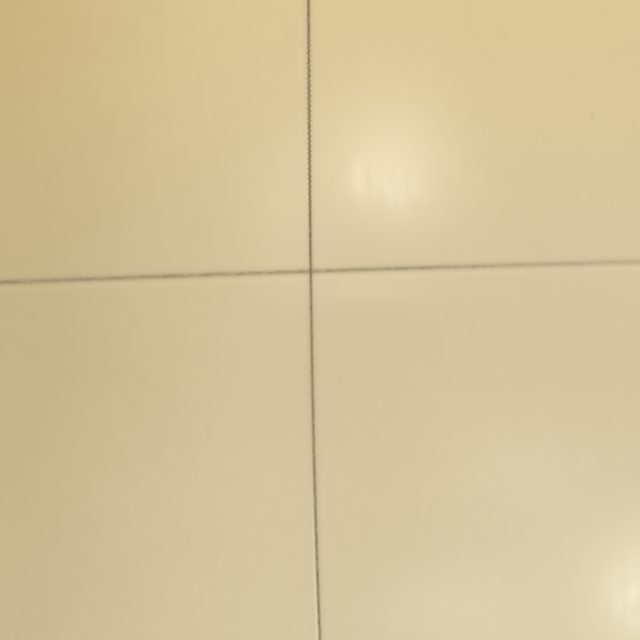
This texture is drawn by a Shadertoy shader. Its source:

```glsl
vec2 hashGradient(vec2 cell) {
    vec2 h = vec2(dot(cell, vec2(127.1, 311.7)), dot(cell, vec2(269.5, 183.3)));
    return 2.0 * fract(sin(h) * 43758.5) - 1.0;
}

float gradientNoise(vec2 p) {
    vec2 i = floor(p), f = fract(p);
    vec2 w = f * f * f * (f * (f * 6.0 - 15.0) + 10.0);
    float a = dot(hashGradient(i), f);
    float b = dot(hashGradient(i + vec2(1, 0)), f - vec2(1, 0));
    float c = dot(hashGradient(i + vec2(0, 1)), f - vec2(0, 1));
    float d = dot(hashGradient(i + vec2(1, 1)), f - vec2(1, 1));
    return mix(mix(a, b, w.x), mix(c, d, w.x), w.y);
}

// Soft elliptical light
float glow(vec2 p, vec2 center, vec2 radius) {
    vec2 q = (p - center) / radius;
    return exp(-dot(q, q));
}

// Bell-shaped line profile, never thinner than a pixel
float softLine(float dist, float width, float pixel) {
    float w = max(width, 0.7 * pixel);
    return exp(-dist * dist / (w * w));
}

vec3 threeStops(vec3 a, vec3 b, vec3 c, float t) {
    vec3 first = mix(a, b, smoothstep(0.0, 0.5, t));
    return mix(first, c, smoothstep(0.5, 1.0, t));
}

// Warm ceramic colour, darker to the left and yellower at the top
vec3 ceramic(vec2 p) {
    float x = pow(clamp(p.x, 0.0, 1.0), 0.85);
    vec3 low = threeStops(vec3(0.785, 0.725, 0.57), vec3(0.835, 0.78, 0.635), vec3(0.86, 0.81, 0.67), x);
    vec3 middle = threeStops(vec3(0.77, 0.70, 0.535), vec3(0.825, 0.765, 0.61), vec3(0.835, 0.775, 0.63), x);
    vec3 high = threeStops(vec3(0.795, 0.705, 0.505), vec3(0.86, 0.785, 0.60), vec3(0.865, 0.79, 0.605), x);
    return threeStops(low, middle, high, p.y);
}

// Broad reflections with rippled cores
vec3 reflections(vec2 p) {
    float ripple = 0.5 + 0.8 * gradientNoise(p * vec2(60.0, 26.0));
    float lamp = 0.035 * glow(p, vec2(0.61, 0.75), vec2(0.15, 0.15));
    lamp += 0.065 * glow(p, vec2(0.61, 0.735), vec2(0.085, 0.085));
    lamp += 0.06 * ripple * glow(p, vec2(0.566, 0.715), vec2(0.025, 0.035));
    lamp += 0.05 * ripple * glow(p, vec2(0.628, 0.70), vec2(0.035, 0.035));
    float corner = 0.07 * glow(p, vec2(1.01, 0.08), vec2(0.09, 0.10));
    corner += 0.07 * ripple * glow(p, vec2(0.99, 0.065), vec2(0.035, 0.05));
    float faint = 0.02 * glow(p, vec2(0.45, 0.68), vec2(0.07, 0.13));
    faint += 0.02 * glow(p, vec2(0.69, 0.05), vec2(0.12, 0.07));
    faint += 0.015 * glow(p, vec2(0.80, 0.28), vec2(0.12, 0.08));
    faint += 0.025 * glow(p, vec2(0.58, 0.55), vec2(0.11, 0.025));
    return (lamp + corner + faint) * vec3(0.85, 0.95, 1.15);
}

// Upright joint: beaded near the top, lit on its left side
vec3 uprightJoint(vec3 color, vec2 p, float pixel) {
    float t = 1.0 - p.y;
    float beadZone = smoothstep(0.03, 0.08, t) * (1.0 - smoothstep(0.28, 0.36, t));
    float bead = 0.0005 * sin(p.y * 800.0) * beadZone;
    float rough = 0.0006 * gradientNoise(vec2(3.0, p.y * 90.0));
    float d = p.x - (0.482 + 0.006 * t + 0.012 * t * t * t) - bead - rough;
    float lit = 0.5 * glow(p, vec2(0.479, 0.71), vec2(0.1, 0.09)) + 0.75 * smoothstep(0.66, 0.92, t);
    color = mix(color, vec3(0.92, 0.87, 0.74), lit * softLine(d + 0.0042, 0.0025, pixel));
    color *= 1.0 - 0.05 * softLine(d, 0.007, pixel);
    float grain = 1.0 + 0.5 * gradientNoise(p * vec2(160.0, 120.0));
    float strength = mix(0.78, 0.66, smoothstep(0.3, 0.6, t));
    return mix(color, vec3(0.49, 0.43, 0.31), strength * grain * softLine(d, 0.0024, pixel));
}

// Level joint: softer, patchy, rising and fading to the right
vec3 levelJoint(vec3 color, vec2 p, float pixel) {
    float rough = 0.0007 * gradientNoise(vec2(p.x * 60.0, 8.0));
    float d = p.y - (0.5586 + 0.039 * p.x - 0.0065 * p.x * p.x) - rough;
    float fade = mix(0.46, 0.17, smoothstep(0.5, 1.0, p.x));
    float patches = 1.0 + 0.7 * gradientNoise(p * vec2(28.0, 90.0));
    patches += 0.7 * gradientNoise(p * vec2(110.0, 190.0));
    color += 0.015 * softLine(d + 0.010, 0.005, pixel);
    color *= 1.0 - 0.06 * softLine(d, 0.007, pixel);
    return mix(color, vec3(0.53, 0.47, 0.34), fade * patches * softLine(d, 0.0032, pixel));
}

void mainImage(out vec4 fragColor, in vec2 fragCoord) {
    vec2 p = fragCoord / iResolution.xy;
    float pixel = 1.0 / iResolution.y;
    vec3 color = ceramic(p) + reflections(p);

    // Cloudy glaze and fine grain
    color += 0.009 * gradientNoise(p * 6.0) + 0.006 * gradientNoise(p * vec2(50.0, 30.0));
    color += 0.004 * gradientNoise(p * 130.0);

    color = levelJoint(color, p, pixel);
    color = uprightJoint(color, p, pixel);

    // Small reddish blemishes
    float blemish = glow(p, vec2(0.926, 0.817), vec2(0.003, 0.006));
    blemish += 0.6 * glow(p, vec2(0.895, 0.882), vec2(0.004, 0.003));
    color -= blemish * vec3(0.01, 0.05, 0.045);

    fragColor = vec4(clamp(color, 0.0, 1.0), 1.0);
}
```
